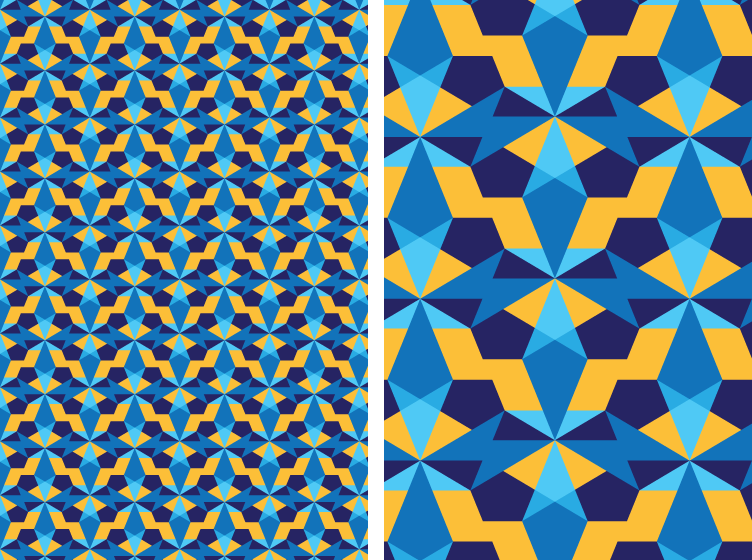
Left, the full canvas; right, a detail of the centre.
Give the GLSL for this pattern, as a WebGL 2 fragment shader.

```glsl
#version 300 es
precision highp float;

uniform vec2 u_resolution;
out vec4 outColor;

#define ROWS 10.38          // vertical repeats per canvas height
#define COLUMN_GAP 0.8324   // distance between node columns, in rows
#define NODE_DROP 0.126     // height step between neighbouring columns
#define KITE_HALF 0.2027    // half width of a kite at its shoulders
#define TOP_OFFSET 0.306    // first node below the top edge, in rows
#define SAMPLES 4           // edge smoothing samples per axis

const vec3 BLUE   = vec3(0.07, 0.45, 0.73);
const vec3 NAVY   = vec3(0.15, 0.14, 0.39);
const vec3 YELLOW = vec3(0.99, 0.75, 0.22);
const vec3 CYAN   = vec3(0.31, 0.79, 0.96);
const vec3 AZURE  = vec3(0.16, 0.67, 0.89);

// Slopes of the two families of slanted lines
const float SLOPE = (0.5 - NODE_DROP) / (COLUMN_GAP - KITE_HALF);
const float STEEP = 2.0 * KITE_HALF;

// Outer corner of the pentagon and tip of the wing, its half-turn twin
const float CORNER_X = 0.5 * (COLUMN_GAP + NODE_DROP / SLOPE);
const vec2 CORNER = vec2(CORNER_X, 1.0 - SLOPE * CORNER_X);
const vec2 WING = vec2(COLUMN_GAP, 1.0 - NODE_DROP) - CORNER;

// Facets around one column of nodes; p.x is the distance from its axis.
// Returns false where no facet of this column lies.
bool columnFacet(vec2 p, out vec3 color) {
    float x = p.x;
    float y = fract(p.y);
    float nearLine = 0.5 + SLOPE * (KITE_HALF - x);
    float farLine = 0.5 + SLOPE * (KITE_HALF + x);
    float riseLine = 1.0 - SLOPE * x;
    color = YELLOW;

    // Kite from node to node, crossed by two lines
    if (x < KITE_HALF * (1.0 - abs(2.0 * y - 1.0))) {
        color = y < nearLine ? BLUE : (y < farLine ? AZURE : CYAN);
        return true;
    }
    // Triangle beside the lower end of the kite
    if (y > farLine && y < riseLine) return true;

    // Pentagon
    if (y > 0.5 && y < min(farLine, riseLine)
        && x < CORNER.x + STEEP * (y - CORNER.y)) {
        color = NAVY;
        return true;
    }
    // Wing below the node
    if (y > SLOPE * x && y < WING.y) {
        color = CYAN;
        return true;
    }
    // Flat triangle above the wing
    if (y < SLOPE * x && y < WING.y
        && x < WING.x + STEEP * (WING.y - y)) {
        color = NAVY;
        return true;
    }
    return false;
}

vec3 patternColor(vec2 p) {
    // Mirror about the columns, then try both columns by a half turn
    p.x = abs(mod(p.x, 2.0 * COLUMN_GAP) - COLUMN_GAP);
    vec3 color;
    if (columnFacet(p, color)) return color;
    if (columnFacet(vec2(COLUMN_GAP, -NODE_DROP) - p, color)) return color;

    // Zigzag bands between the columns
    float y = fract(p.y);
    return y > WING.y && y < CORNER.y ? YELLOW : BLUE;
}

void main() {
    vec3 sum = vec3(0.0);
    for (int j = 0; j < SAMPLES; j++) {
        for (int i = 0; i < SAMPLES; i++) {
            vec2 shift = (vec2(i, j) + 0.5) / float(SAMPLES) - 0.5;
            vec2 p = (gl_FragCoord.xy + shift) / u_resolution.y;
            p.y = 1.0 - p.y;
            sum += patternColor(p * ROWS - vec2(0.0, TOP_OFFSET));
        }
    }
    outColor = vec4(sum / float(SAMPLES * SAMPLES), 1.0);
}
```
